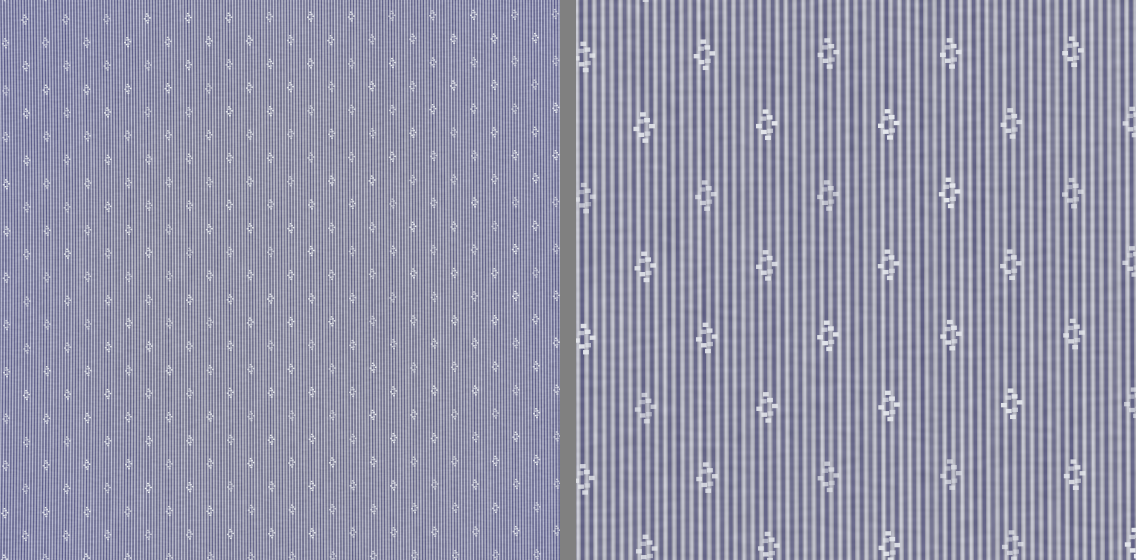
Left, the full canvas; right, a detail of the centre.
Give the GLSL for this texture, as a WebGL 1 fragment shader.

```glsl
precision highp float;
// Pinstriped blue and white shirting with staggered rows of small woven dash crosses.
uniform vec2 u_resolution;

#define REPEATS vec2(13.73, 11.93)   // motif columns and rows across the canvas
#define ORIGIN vec2(0.0447, 0.965)   // centre of one motif
#define STRIPES_PER_REPEAT 14.0
#define ROW_TILT 0.0105
#define BOW 0.0035                   // sideways bulge of the left side at mid height
#define LEAN 0.0036                  // drift of the right side towards the bottom
#define MOTIF_UNIT (1.0 / 1152.0)
#define DASH_HALF vec2(2.0, 1.5)     // in motif units
#define WHITE_WIDTH 0.30             // fractions of one stripe
#define NAVY_WIDTH 0.40
#define WEAR 0.04

const vec3 GROUND = vec3(0.61, 0.612, 0.665);
const vec3 WHITE = vec3(0.765, 0.77, 0.81);
const vec3 NAVY = vec3(0.42, 0.42, 0.55);
const vec3 MOTIF = vec3(0.90, 0.91, 0.93);
const vec3 EDGE_TINT = vec3(-0.03, -0.026, 0.02);

float hash(vec2 p) {
  return fract(sin(dot(p, vec2(127.1, 311.7))) * 43758.55);
}

vec2 gradient(vec2 cell) {
  float angle = 6.2832 * hash(cell);
  return vec2(cos(angle), sin(angle));
}

// Gradient noise, roughly -0.7 to 0.7
float noise(vec2 p) {
  vec2 i = floor(p), f = fract(p);
  vec2 u = f * f * f * (f * (f * 6.0 - 15.0) + 10.0);
  vec2 e = vec2(1.0, 0.0);
  float low = mix(dot(gradient(i), f), dot(gradient(i + e), f - e), u.x);
  float high = mix(dot(gradient(i + e.yx), f - e.yx),
                   dot(gradient(i + 1.0), f - 1.0), u.x);
  return mix(low, high, u.y);
}

// Box-filtered pulse train of period 1: share of the pixel that is covered
float pulseArea(float x, float width) {
  return floor(x) * width + min(fract(x), width);
}
float pulse(float x, float width, float pixel) {
  return (pulseArea(x + 0.5 * pixel, width) - pulseArea(x - 0.5 * pixel, width)) / pixel;
}

float dash(vec2 p, vec2 centre, float pixel) {
  vec2 cover = clamp((DASH_HALF - abs(p - centre)) / pixel + 0.5, 0.0, 1.0);
  return cover.x * cover.y;
}

// Open upright cross with half-turn symmetry
float crossMotif(vec2 p, float pixel) {
  float cover = 0.0;
  for (int i = 0; i < 2; i++) {
    vec2 q = i == 0 ? p : -p;
    cover += dash(q, vec2(-0.8, 9.0), pixel);
    cover += dash(q, vec2(2.0, 5.0), pixel);
    cover += dash(q, vec2(5.4, 0.9), pixel);
    cover += 0.7 * dash(q, vec2(-2.3, 4.2), pixel);
  }
  return min(cover, 1.0);
}

// Two interleaved lattices, with slight shift and fading of each motif
float motifs(vec2 p, float pixel) {
  float cover = 0.0;
  vec2 lattice = (p - ORIGIN - vec2(0.0, ROW_TILT * (p.x - ORIGIN.x))) * REPEATS;
  for (int i = 0; i < 2; i++) {
    vec2 g = lattice + 0.5 * float(i);
    vec2 id = floor(g + 0.5) + 37.0 * float(i);
    vec2 shift = vec2(hash(id), hash(id + 5.3)) - 0.5;
    vec2 local = (fract(g + 0.5) - 0.5) / REPEATS / MOTIF_UNIT - 1.5 * shift;
    float strength = mix(0.65, 1.0, hash(id + 11.7));
    cover += strength * crossMotif(local, pixel / MOTIF_UNIT);
  }
  return cover;
}

void main() {
  vec2 p = gl_FragCoord.xy / u_resolution.y;
  float pixel = 1.0 / u_resolution.y;

  // Cloth bows at the left and leans at the right
  float right = smoothstep(0.0, 0.5, p.x);
  vec2 cloth = p;
  cloth.x -= mix(BOW * sin(3.1416 * p.y), LEAN * (1.0 - p.y), right);

  // Warp stripes: their weights recur every half repeat, with small yarn variation
  float stripeCount = REPEATS.x * STRIPES_PER_REPEAT;
  float x = (cloth.x - ORIGIN.x) * stripeCount;
  float id = floor(x);
  float place = mod(id, 0.5 * STRIPES_PER_REPEAT);
  float width = pixel * stripeCount;
  float streak = noise(vec2(id * 0.73, p.y * 14.0));
  float white = pulse(x - 0.10, WHITE_WIDTH, width);
  float navy = pulse(x - 0.55, NAVY_WIDTH, width);
  white *= 0.70 + 0.35 * hash(vec2(place, 3.0)) + 0.16 * hash(vec2(id, 3.0)) + 0.2 * streak;
  navy *= 0.72 + 0.35 * hash(vec2(place, 8.0)) + 0.16 * hash(vec2(id, 8.0)) - 0.2 * streak;
  vec3 colour = GROUND + white * (WHITE - GROUND) + navy * (NAVY - GROUND);

  // Weft threads and uneven yarn
  float weft = noise(p * vec2(45.0, 290.0)) + 0.6 * noise(p * vec2(190.0, 230.0));
  colour += WEAR * weft;

  // Bluer cloth towards the edges, greyer in the middle
  vec2 fromCentre = (p - vec2(0.52, 0.47)) * vec2(1.0, 0.75);
  float edge = smoothstep(0.22, 0.62, length(fromCentre) + 0.08 * noise(p * 3.0));
  colour += EDGE_TINT * edge + 0.006 * noise(p * 5.0);

  colour = mix(colour, MOTIF, motifs(cloth, pixel));
  gl_FragColor = vec4(clamp(colour, 0.0, 1.0), 1.0);
}
```
